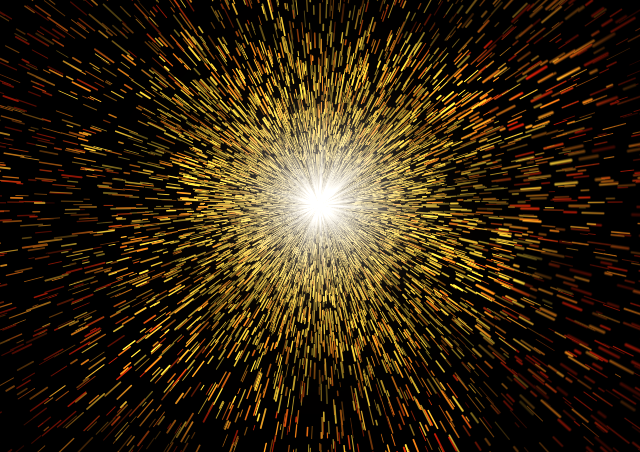
Write a Shadertoy shader that draws this background.

```glsl
// A burst of sparks flying out of a white-hot core on black.
// Layers of polar cells each hold one radial capsule; sparks cool from cream
// through gold and orange to red with distance, under a soft central glow.

const float TAU = 6.2831853;
const vec2 CORE = vec2(0.499, 0.546);   // fraction of the canvas
const int LAYERS = 12;
const float RINGS = 18.0;               // cells per unit of sqrt(radius)

const vec3 CREAM  = vec3(0.97, 0.91, 0.66);
const vec3 GOLD   = vec3(1.00, 0.83, 0.22);
const vec3 ORANGE = vec3(0.92, 0.49, 0.08);
const vec3 RED    = vec3(0.74, 0.10, 0.02);

vec3 hash3(vec3 p) {
    p = fract(p * vec3(0.1031, 0.1030, 0.0973));
    p += dot(p, p.yxz + 33.33);
    return fract((p.xxy + p.yxx) * p.zyx);
}

vec2 gradientAt(vec2 cell) {
    float a = TAU * hash3(vec3(cell + 40.0, 7.0)).x;
    return vec2(cos(a), sin(a));
}

float gradientNoise(vec2 p) {
    vec2 i = floor(p), f = p - i;
    vec2 u = f * f * f * (f * (f * 6.0 - 15.0) + 10.0);
    vec2 e = vec2(1.0, 0.0);
    float low  = mix(dot(gradientAt(i), f), dot(gradientAt(i + e), f - e), u.x);
    float high = mix(dot(gradientAt(i + e.yx), f - e.yx),
                     dot(gradientAt(i + 1.0), f - 1.0), u.x);
    return mix(low, high, u.y);
}

float falloff(float r, float size) {
    return exp(-r * r / (size * size));
}

// Colour by distance, with a random shift in temperature
vec3 sparkColor(float r, float chance, float chill) {
    float cooling = r * 1.05 + (chance - 0.5) * 0.7 + chill;
    vec3 c = mix(GOLD, ORANGE, smoothstep(0.25, 0.60, cooling));
    c = mix(c, RED, smoothstep(0.60, 0.92, cooling));
    return mix(c, CREAM, falloff(r, 0.17));
}

// One layer: at most one spark in each polar cell
vec3 sparkLayer(vec2 p, float r, float layer, float pixel) {
    float sectors = 110.0 + floor(mod(layer * 37.0, 101.0));
    float turn = fract(atan(p.y, p.x) / TAU + layer * 0.137) * sectors;
    float sector = floor(turn);
    float stagger = hash3(vec3(sector, layer, 3.0)).x;
    float ring = sqrt(r) * RINGS + stagger;
    float ringId = floor(ring);
    vec3 shape = hash3(vec3(sector, ringId, layer + 11.0));
    vec3 look = hash3(vec3(sector, ringId, layer + 71.0));

    float cellRadius = pow(max(ringId + 0.5 - stagger, 0.0) / RINGS, 2.0);
    float density = mix(0.62, 0.27, smoothstep(0.12, 0.50, cellRadius));
    if (look.x > density) return vec3(0.0);

    // Cell sizes in canvas heights
    float cellLength = 2.0 * sqrt(r) / RINGS;
    float cellWidth = TAU * r / sectors;
    float rightSide = smoothstep(0.20, 0.65, p.x);
    float blur = rightSide * shape.z;
    float halfWidth = mix(0.0007, 0.0021, shape.z) + 0.0012 * blur;
    halfWidth = min(halfWidth, cellWidth * 0.25);
    float halfLength = mix(0.06, 0.30, shape.x);

    float along = abs(fract(ring) - 0.5 - (look.y - 0.5) * 0.3) - halfLength;
    float across = (fract(turn) - 0.5 - (shape.y - 0.5) * 0.5) * cellWidth;
    float d = length(vec2(max(along * cellLength, 0.0), across)) - halfWidth;
    float soft = pixel * 0.65 + 0.0022 * blur;
    float mask = 1.0 - smoothstep(-soft, soft, d);

    float brightness = mix(0.40, 1.1, look.y) * mix(1.0, 0.75, smoothstep(0.3, 0.8, r));
    return sparkColor(r, look.z, 0.12 * rightSide) * mask * brightness;
}

void mainImage(out vec4 fragColor, in vec2 fragCoord) {
    float pixel = 1.0 / iResolution.y;
    vec2 p = (fragCoord - CORE * iResolution.xy) * pixel;
    float r = length(p);

    // Sparks, with uneven patches and a dimmer far rim
    vec3 sparks = vec3(0.0);
    for (int i = 0; i < LAYERS; i++)
        sparks = max(sparks, sparkLayer(p, r, float(i), pixel));
    float patches = 1.0 + 0.9 * gradientNoise(p * 5.0 + 2.3) * smoothstep(0.15, 0.4, r);
    sparks *= patches * (1.0 - 0.3 * smoothstep(0.55, 0.85, r));

    // Core glow, leaning a little up and right, with fine rays
    vec2 direction = p / max(r, 0.0001);
    float rays = 1.0 + 0.5 * gradientNoise(direction * 9.0);
    float glow = 0.80 * falloff(length(p - vec2(0.012, 0.016)), 0.130) * rays;
    glow += 0.45 * falloff(r, 0.055);
    vec3 haze = vec3(0.06, 0.03, 0.004) * falloff(r, 0.25);

    // Screen blend keeps the rays visible inside the glow
    vec3 light = clamp(glow * vec3(1.0, 0.97, 0.93), 0.0, 1.0);
    vec3 color = 1.0 - (1.0 - clamp(sparks + haze, 0.0, 1.0)) * (1.0 - light);
    fragColor = vec4(color, 1.0);
}
```
